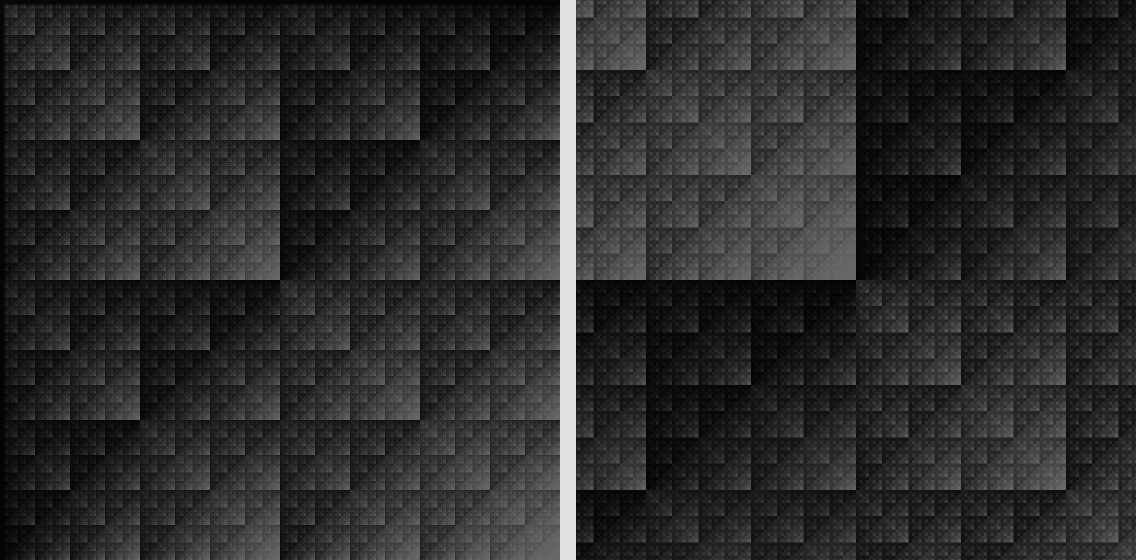
Left, the full canvas; right, a detail of the centre.
A WebGL 2 fragment shader for this pattern:

```glsl
#version 300 es
precision highp float;

uniform vec2 u_resolution;
out vec4 outColor;

const int LEVELS = 9;             // nested halvings of the canvas
const float CELLS = 512.0;        // finest cells along each side
const float RAMP_SHARE = 0.72;    // weight of the corner ramps
const float MATCH_SHARE = 0.28;   // weight of agreeing bits
const float FINE_DECAY = 0.92;    // level falloff in finely grained blocks
const float COARSE_DECAY = 0.87;  // level falloff in opposed blocks
const float TONE_EMPTY = 0.04;    // sum that stays at the darkest grey
const float TONE_FULL = 0.71;     // sum that reaches the lightest grey
const float BORDER_WIDTH = 4.0;   // dark top and left margin, in cells
const float BORDER_DIM = 0.45;
const vec3 DARK_GREY = vec3(0.015);
const vec3 LIGHT_GREY = vec3(0.405);

// Nested squares: each ramps up to its lower right corner, and
// blocks whose binary coordinates disagree are darker.
float nestedSquares(vec2 cell) {
  uvec2 bits = uvec2(cell);
  uint differing = bits.x ^ bits.y;
  float opposed = float(differing >> 7u) / 3.0;
  float decay = mix(FINE_DECAY, COARSE_DECAY, opposed);

  float sum = 0.0;
  float total = 0.0;
  float weight = 1.0;
  float size = CELLS;
  for (int level = 0; level < LEVELS; level++) {
    vec2 ramp = mod(cell, size) / (size - 1.0);
    uint bit = (differing >> uint(LEVELS - 1 - level)) & 1u;
    float agrees = 1.0 - float(bit);
    sum += weight * (RAMP_SHARE * ramp.x * ramp.y + MATCH_SHARE * agrees);
    total += weight;
    weight *= decay;
    size *= 0.5;
  }
  return sum / total;
}

float tone(vec2 uv) {
  vec2 position = vec2(uv.x, 1.0 - uv.y) * CELLS;
  vec2 cell = clamp(floor(position), 0.0, CELLS - 1.0);
  float margin = step(BORDER_WIDTH, min(cell.x, cell.y));
  float value = nestedSquares(cell) * mix(BORDER_DIM, 1.0, margin);
  return smoothstep(TONE_EMPTY, TONE_FULL, value);
}

void main() {
  // Four samples per pixel smooth the cell edges
  float grey = 0.0;
  for (int i = 0; i < 4; i++) {
    vec2 offset = vec2(float(i & 1), float(i >> 1)) * 0.5 - 0.25;
    grey += tone((gl_FragCoord.xy + offset) / u_resolution) * 0.25;
  }
  outColor = vec4(mix(DARK_GREY, LIGHT_GREY, grey), 1.0);
}
```
